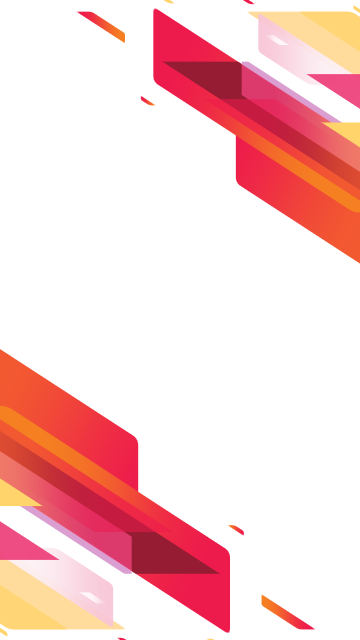
Reproduce this background procedurally as a WebGL 1 fragment shader.

```glsl
precision highp float;

uniform vec2 u_resolution;

const vec2 SHEET = vec2(432.0, 768.0);  // layout units, y pointing down
const float SLOPE = 0.65;               // shared tilt of every slanted edge
const float FAR = 900.0;
const vec2 ANY = vec2(-FAR, FAR);

const vec3 WHITE = vec3(1.0);
const vec3 CRIMSON = vec3(0.93, 0.10, 0.30);
const vec3 VERMILION = vec3(0.95, 0.35, 0.19);
const vec3 ORANGE = vec3(0.96, 0.50, 0.13);
const vec3 MAROON = vec3(0.59, 0.11, 0.20);
const vec3 MAGENTA = vec3(0.93, 0.25, 0.48);
const vec3 SALMON = vec3(0.96, 0.52, 0.46);
const vec3 LAVENDER = vec3(0.86, 0.62, 0.82);
const vec3 BLUSH = vec3(0.97, 0.77, 0.84);
const vec3 PALE_BLUSH = vec3(0.99, 0.94, 0.96);
const vec3 GOLD = vec3(1.0, 0.83, 0.42);
const vec3 CREAM = vec3(1.0, 0.86, 0.61);

float outside(float v, vec2 range) {
  return max(range.x - v, v - range.y);
}

float roundMax(float a, float b, float k) {
  float h = max(k - abs(a - b), 0.0) / k;
  return max(a, b) + 0.25 * k * h * h;
}

// Coverage of a tilted band clipped by x and y ranges
float band(vec2 p, vec2 xs, vec2 ys, vec2 tilt, float rounding, float px) {
  float slanted = outside(p.y - SLOPE * p.x, tilt) / length(vec2(1.0, SLOPE));
  float d = roundMax(outside(p.x, xs), slanted, rounding);
  d = roundMax(d, outside(p.y, ys), rounding);
  return clamp(0.5 - d / px, 0.0, 1.0);
}

vec3 blend(float v, float from, float to, vec3 a, vec3 b) {
  return mix(a, b, smoothstep(from, to, v));
}

// Large red panels and their translucent overlays
vec3 panels(vec3 col, vec2 p, float px) {
  float along = p.x + 0.5 * p.y;
  vec3 red = blend(along, 340.0, 580.0, CRIMSON, VERMILION);
  col = mix(col, red, band(p, vec2(283.0, FAR), ANY, vec2(-60.0, 35.5), 6.0, px));

  red = blend(along, 230.0, 490.0, CRIMSON, VERMILION);
  col = mix(col, red, band(p, vec2(184.0, FAR), ANY, vec2(-111.6, -21.6), 6.0, px));

  float a = band(p, ANY, vec2(119.0, 255.0), vec2(-40.0, -21.0), 4.0, px);
  col = mix(col, ORANGE, a * smoothstep(245.0, 400.0, p.x));

  a = band(p, ANY, vec2(74.0, FAR), vec2(-111.6, -52.7), 0.1, px);
  col = mix(col, MAROON, a * mix(1.0, 0.2, smoothstep(300.0, 450.0, p.x)));

  a = band(p, vec2(290.0, FAR), vec2(74.0, FAR), vec2(-119.7, -111.0), 1.0, px);
  col = mix(col, LAVENDER, a);
  a = band(p, vec2(290.0, FAR), vec2(74.0, FAR), vec2(-111.6, -74.5), 1.0, px);
  col = mix(col, blend(p.x, 320.0, 440.0, MAGENTA, SALMON), 0.8 * a);

  a = band(p, ANY, vec2(119.0, FAR), vec2(-95.5, -40.2), 0.1, px);
  return mix(col, CRIMSON, 0.55 * a * (1.0 - smoothstep(300.0, 420.0, p.x)));
}

// Gold, blush and magenta sheets near the corner
vec3 cornerSheets(vec3 col, vec2 p, float px) {
  vec2 below = vec2(14.0, FAR);
  col = mix(col, CREAM, band(p, ANY, below, vec2(-260.3, -178.0), 3.0, px));
  col = mix(col, GOLD, 0.8 * band(p, ANY, below, vec2(-260.3, -218.7), 3.0, px));

  float a = band(p, vec2(310.0, FAR), vec2(-FAR, 102.0), vec2(-186.5, -139.5), 4.0, px);
  col = mix(col, blend(p.x, 310.0, 400.0, BLUSH, PALE_BLUSH), 0.93 * a);
  a = band(p, ANY, vec2(42.0, 54.0), vec2(-171.2, -164.0), 0.5, px);
  col = mix(col, WHITE, 0.8 * a * smoothstep(315.0, 334.0, p.x));

  a = band(p, ANY, vec2(89.0, FAR), vec2(-FAR, -150.2), 0.1, px);
  a *= step(p.y, 140.0);
  col = mix(col, blend(p.x, 370.0, 440.0, CRIMSON, MAGENTA), a * 0.3);
  col = mix(col, MAGENTA, a * 0.9);
  return mix(col, GOLD, band(p, ANY, vec2(147.0, FAR), vec2(-FAR, -103.9), 0.1, px));
}

// Small loose bars and dashes
vec3 dashes(vec3 col, vec2 p, float px) {
  float a = band(p, vec2(-FAR, 150.0), vec2(14.0, FAR), vec2(-57.5, -45.6), 2.0, px);
  col = mix(col, blend(p.x, 95.0, 150.0, CRIMSON, ORANGE), a);
  a = band(p, vec2(169.0, FAR), vec2(-FAR, 126.5), vec2(5.0, 10.0), 2.0, px);
  col = mix(col, blend(p.x, 169.0, 186.0, CRIMSON, ORANGE), a);
  col = mix(col, GOLD, band(p, ANY, vec2(-FAR, 4.0), vec2(-132.5, -127.5), 2.0, px));
  col = mix(col, CRIMSON, band(p, ANY, vec2(-FAR, 5.0), vec2(-194.0, -189.5), 2.0, px));
  return mix(col, GOLD, band(p, vec2(424.0, FAR), ANY, vec2(-269.6, -265.0), 2.0, px));
}

vec3 cluster(vec3 col, vec2 p, float px) {
  return dashes(cornerSheets(panels(col, p, px), p, px), p, px);
}

void main() {
  vec2 p = gl_FragCoord.xy / u_resolution * SHEET;
  p.y = SHEET.y - p.y;
  float px = SHEET.x / u_resolution.x;

  // The lower cluster is the upper one turned half round and enlarged
  float zoom = 1.113;
  vec2 turned = vec2(432.0, 8.0) + vec2(-p.x, 762.0 - p.y) / zoom;

  vec3 col = cluster(WHITE, p, px);
  col = cluster(col, turned, px / zoom);
  gl_FragColor = vec4(col, 1.0);
}
```
